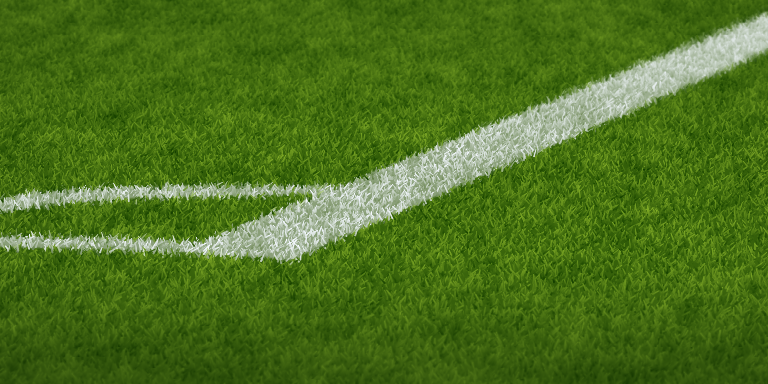
Write a Shadertoy shader that draws this texture.

```glsl
// Draws a sunlit lawn with painted white field lines, seen at a low angle with shallow focus.

const float HORIZON = 2.2;   // height at which the ground plane vanishes
const float DENSITY = 78.0;  // blade cells per unit of ground
const int LAYERS = 10;

vec4 hash4(vec2 c) {
    vec4 q = fract(c.xyxy * vec4(0.1031, 0.1030, 0.0973, 0.1099));
    q += dot(q, q.wzxy + 33.33);
    return fract((q.xxyz + q.yzzw) * q.zywx);
}

float cornerSlope(vec2 cell, vec2 offset) {
    return dot(hash4(cell).xy * 2.0 - 1.0, offset);
}

float gradientNoise(vec2 p) {
    vec2 i = floor(p), f = fract(p);
    vec2 s = f * f * f * (f * (f * 6.0 - 15.0) + 10.0);
    vec2 e = vec2(1.0, 0.0);
    float low = mix(cornerSlope(i, f), cornerSlope(i + e.xy, f - e.xy), s.x);
    float high = mix(cornerSlope(i + e.yx, f - e.yx), cornerSlope(i + e.xx, f - e.xx), s.x);
    return mix(low, high, s.y);
}

// Ground mapping: cells shrink towards the horizon yet stay nearly square
vec2 toGround(vec2 p) {
    float depth = HORIZON - p.y;
    return vec2((p.x - 1.0) / depth, -log(depth)) * DENSITY;
}

vec2 toCanvas(vec2 g) {
    g /= DENSITY;
    float depth = exp(-g.y);
    return vec2(1.0 + g.x * depth, HORIZON - depth);
}

float defocusAt(float y) {
    return smoothstep(0.10, 0.52, abs(y - 0.47));
}

// Inside distance to the painted lines, positive within the paint
float paintDistance(vec2 p) {
    float baseY = 0.372 - 0.02 * p.x - 0.045 * p.x * p.x * p.x;
    float upper = 0.580 + 0.402 * (p.x - 1.04);
    float lower = 0.425 + 0.4386 * (p.x - 0.99);
    float diagonal = min(min(upper - p.y, p.y - lower), p.y - baseY + 0.013);
    float baseline = min(0.015 - abs(p.y - baseY), 0.76 - p.x);
    float arcY = 0.506 - 0.04 * exp(-5.0 * p.x);
    float arcHalf = mix(0.019, 0.011, clamp(p.x / 0.8, 0.0, 1.0));
    float arc = min(arcHalf - abs(p.y - arcY), 0.88 - p.x);
    return max(diagonal, max(baseline, arc));
}

float paintCover(vec2 p, float jitter, float defocus) {
    float edge = 0.005 + 0.010 * defocus;
    return smoothstep(-edge, edge, paintDistance(p) + jitter);
}

// Light falls off towards the near ground, the far ground and the sides
float lawnLight(vec2 p) {
    float light = 1.10 - 0.33 * smoothstep(0.36, -0.04, p.y);
    light -= 0.14 * smoothstep(0.6, 1.0, p.y);
    return light - 0.07 * pow(abs(p.x - 1.1), 3.0);
}

vec3 lawnColour(float tone, float light) {
    vec3 green = mix(vec3(0.125, 0.285, 0.01), vec3(0.43, 0.59, 0.125), tone);
    return green * vec3(light, mix(1.0, light, 0.85), light);
}

vec3 paintColour(float tone) {
    return mix(vec3(0.43, 0.53, 0.33), vec3(0.87, 0.90, 0.89), tone);
}

// x: distance to the blade, y: position along it from root to tip
vec2 bladeField(vec2 p, vec2 root, vec2 stem) {
    vec2 r = p - root;
    float t = clamp(dot(r, stem) / dot(stem, stem), 0.0, 1.0);
    return vec2(length(r - stem * t), t);
}

void mainImage(out vec4 fragColor, in vec2 fragCoord) {
    float pixel = 1.0 / iResolution.y;
    vec2 p = fragCoord * pixel;
    p.x *= 2.0 * iResolution.y / iResolution.x;
    float depth = HORIZON - p.y;
    float defocus = defocusAt(p.y);
    float blur = 0.5 * pixel + 0.004 * defocus;
    float light = lawnLight(p);
    vec2 ground = toGround(p);
    vec2 home = floor(ground);

    // Uneven tufts and the dim thatch below the blades
    float tuft = gradientNoise(ground * vec2(0.24, 0.42)) + 0.5 * gradientNoise(ground * vec2(0.07, 0.16));
    vec3 colour = mix(lawnColour(0.24 + 0.2 * defocus + 0.2 * tuft, light),
                      paintColour(0.25 + 0.4 * defocus), paintCover(p, 0.0, defocus));

    // Scattered blades, each taking its paint from where it stands
    for (int layer = 0; layer < LAYERS; layer++) {
        for (int row = 0; row >= -1; row--) {
            for (int col = -1; col <= 1; col++) {
                vec2 cell = home + vec2(col, row);
                vec4 rnd = hash4(cell + vec2(173.0, 127.0) * float(layer));
                vec2 root = toCanvas(cell + rnd.xy);
                float lean = (rnd.z - 0.42) * 2.0;
                float size = (0.55 + 0.4 * rnd.w) * depth / DENSITY;
                vec2 stem = size * vec2(sin(lean), cos(lean));
                vec2 blade = bladeField(p, root, stem);
                float width = 0.0014 * depth * (1.0 - 0.6 * blade.y);
                float alpha = 1.0 - smoothstep(width - blur, width + blur, blade.x);
                float shade = fract(rnd.w * 7.31 + rnd.z * 3.17);
                float tone = mix(shade, 0.5, 0.45 * defocus) * 0.85 + 0.3 * (blade.y - 0.25) + 0.35 * tuft;
                float cover = paintCover(root + 0.5 * stem, 0.016 * (rnd.x - 0.5), defocus);
                vec3 tint = mix(lawnColour(tone, light), paintColour(tone + 0.15 + 0.1 * defocus), cover);
                colour = mix(colour, tint, alpha);
            }
        }
    }
    fragColor = vec4(clamp(colour, 0.0, 1.0), 1.0);
}
```
